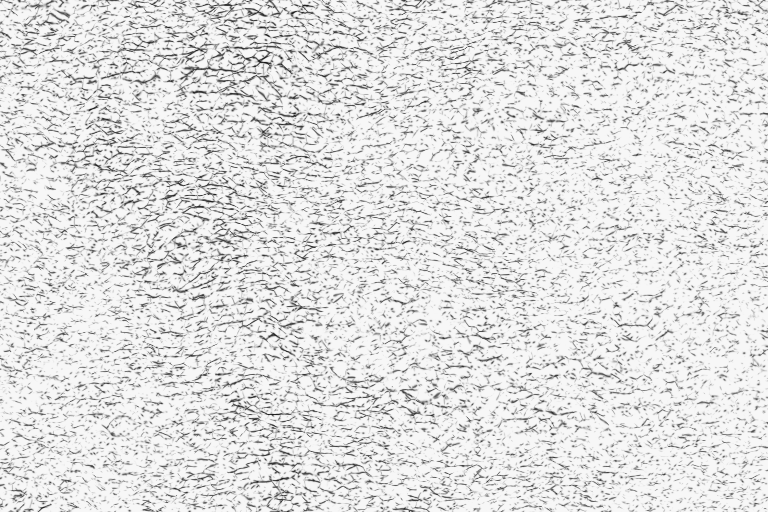
This texture is drawn by a Shadertoy shader. Its source:

```glsl
#define PAPER vec3(0.967)
#define INK vec3(0.06)
#define FINE_CELL vec2(0.024, 0.0135)
#define BOLD_CELL vec2(0.056, 0.024)
#define SPECK_CELL vec2(0.0100, 0.0088)
#define FINE_WIDTH 0.0014
#define BOLD_WIDTH 0.0017
#define SPECK_RADIUS 0.0019
#define SPECK_SHARE 0.56

vec2 hash2(vec2 p) {
    vec3 q = fract(p.xyx * vec3(0.1031, 0.1030, 0.0973));
    q += dot(q, q.yzx + 33.33);
    return fract((q.xx + q.yz) * q.zy);
}

float cornerSlope(vec2 cell, vec2 offset) {
    float angle = 6.2832 * hash2(cell).x;
    return dot(vec2(cos(angle), sin(angle)), offset);
}

float gradientNoise(vec2 p) {
    vec2 i = floor(p), f = fract(p);
    vec2 u = f * f * f * (f * (f * 6.0 - 15.0) + 10.0);
    vec2 e = vec2(1.0, 0.0);
    float low = mix(cornerSlope(i, f), cornerSlope(i + e, f - e), u.x);
    float high = mix(cornerSlope(i + e.yx, f - e.yx), cornerSlope(i + e.xx, f - e.xx), u.x);
    return mix(low, high, u.y);
}

// Distance to the nearest cell border (x) and how level that border lies (y)
vec2 cellBorder(vec2 p, vec2 size) {
    vec2 q = p / size, base = floor(q), f = fract(q);
    vec2 nearest = vec2(0.0), nearestCell = vec2(0.0);
    float best = 9.0;
    for (int j = -1; j <= 1; j++)
    for (int i = -1; i <= 1; i++) {
        vec2 cell = vec2(i, j);
        vec2 r = cell + 0.04 + 0.92 * hash2(base + cell) - f;
        if (dot(r, r) < best) { best = dot(r, r); nearest = r; nearestCell = cell; }
    }
    vec2 border = vec2(9.0, 0.0);
    for (int j = -2; j <= 2; j++)
    for (int i = -2; i <= 2; i++) {
        vec2 cell = nearestCell + vec2(i, j);
        if (i == 0 && j == 0) continue;
        vec2 r = cell + 0.04 + 0.92 * hash2(base + cell) - f;
        vec2 normal = normalize(r - nearest);
        vec2 slope = normal / size;
        float d = dot(0.5 * (r + nearest), normal) / length(slope);
        if (d < border.x) border = vec2(d, abs(normalize(slope).y));
    }
    return border;
}

float softStroke(float d, float width) {
    width = max(width, 0.42 / iResolution.y);
    return exp(-d * d / (width * width));
}

// Broken creases along the cell borders
float creases(vec2 p, vec2 size, float width, float wear) {
    vec2 border = cellBorder(p, size);
    float gaps = gradientNoise(p * vec2(48.0, 80.0) + size * 900.0);
    gaps += 0.5 * gradientNoise(p * 130.0 + 17.0);
    float present = smoothstep(-0.15, 0.35, gaps + 0.6 * (wear - 0.5));
    float weight = mix(0.35, 1.0, smoothstep(0.3, 0.95, border.y));
    float swell = 0.95 + 0.7 * gradientNoise(p * 120.0);
    return present * weight * mix(0.5, 0.92, wear) * softStroke(border.x, width * swell);
}

// Scattered pits, slightly wider than tall
float specks(vec2 p, float wear) {
    vec2 base = floor(p / SPECK_CELL);
    float ink = 0.0;
    for (int j = -1; j <= 1; j++)
    for (int i = -1; i <= 1; i++) {
        vec2 cell = base + vec2(i, j);
        vec2 kind = hash2(cell + 71.0);
        vec2 r = p - (cell + hash2(cell + 19.0)) * SPECK_CELL;
        r.y += r.x * 1.4 * (fract(kind.x * 17.0) - 0.5);
        float radius = SPECK_RADIUS * mix(0.65, 1.15, kind.y);
        float strength = mix(0.2, 0.8, kind.y * kind.y) * mix(0.8, 1.15, wear);
        float present = step(kind.x, SPECK_SHARE + 0.2 * (wear - 0.5));
        ink = max(ink, present * strength * softStroke(length(r * vec2(0.85, 1.1)), radius));
    }
    return min(ink, 1.0);
}

// Gently denser diagonal band and upper edge, with small darker clusters
float wearAmount(vec2 uv) {
    float across = (uv.x - 0.35 - 0.25 * (1.0 - uv.y)) / 0.36;
    float wear = 0.28 + 0.27 * exp(-across * across);
    wear += 0.17 * smoothstep(0.72, 1.0, uv.y);
    wear += 0.22 * gradientNoise(uv * 3.0 + 4.7) + 0.35 * gradientNoise(uv * vec2(8.0, 12.0));
    return clamp(wear, 0.0, 1.0);
}

void mainImage(out vec4 fragColor, in vec2 fragCoord) {
    vec2 uv = fragCoord / iResolution.y;
    float wear = wearAmount(uv);

    // Bend the rows so the creases wander
    vec2 p = uv;
    p.y += 0.05 * gradientNoise(uv * 3.5 + 9.0) + 0.010 * gradientNoise(uv * 13.0);
    p += 0.003 * vec2(gradientNoise(uv * 55.0), gradientNoise(uv * 55.0 + 31.0));

    float fine = creases(p, FINE_CELL, FINE_WIDTH, wear);
    float bold = creases(p + 5.3, BOLD_CELL, BOLD_WIDTH, wear);
    float pits = specks(uv, wear);
    float ink = 1.0 - (1.0 - fine) * (1.0 - bold) * (1.0 - pits);
    fragColor = vec4(mix(PAPER, INK, ink), 1.0);
}
```
